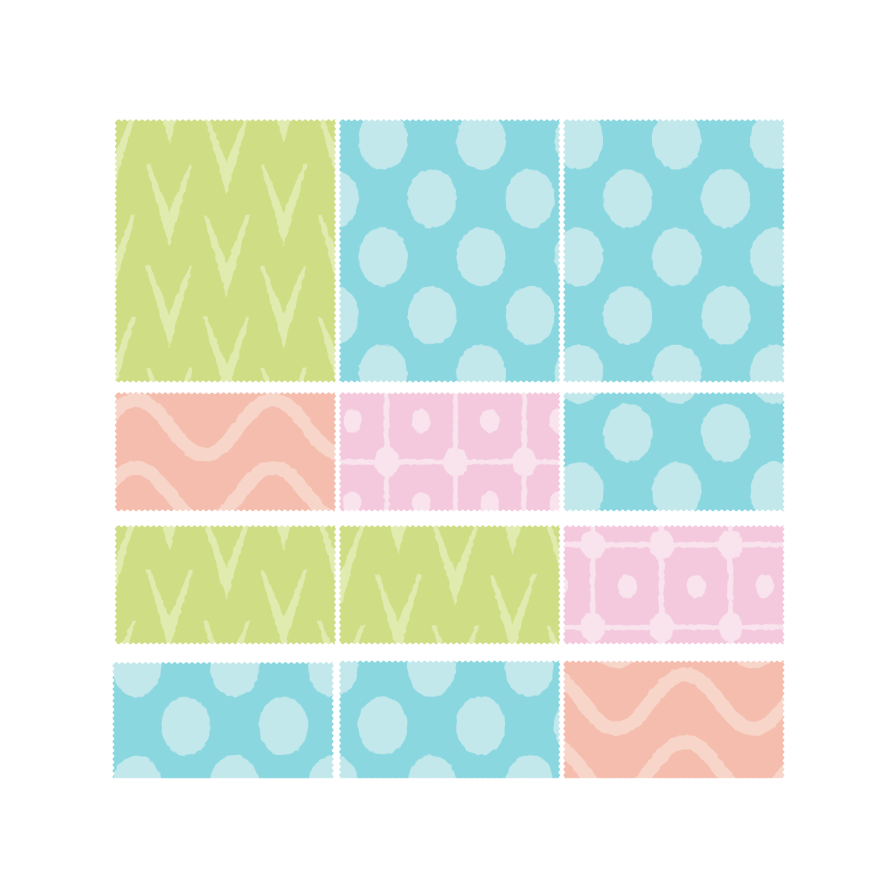
This pattern is drawn by a Shadertoy shader. Its source:

```glsl
// Patchwork of twelve pastel swatches on white, three columns by four rows.
// Each swatch is a scalloped box filled with one of four repeats: leaf chevrons,
// staggered ovals, wavy ribbons or a knotted lattice, with slightly rough edges.

const float UNITS = 768.0;               // design units across the canvas
const float TAU = 6.2831853;
const vec3 PAPER      = vec3(1.0);
const vec3 LEAF       = vec3(0.81, 0.87, 0.52), LEAF_PALE   = vec3(0.88, 0.92, 0.69);
const vec3 AQUA       = vec3(0.54, 0.845, 0.88), AQUA_PALE  = vec3(0.765, 0.91, 0.925);
const vec3 PEACH      = vec3(0.96, 0.74, 0.68), PEACH_PALE  = vec3(0.97, 0.835, 0.79);
const vec3 PINK       = vec3(0.955, 0.79, 0.87), PINK_PALE  = vec3(0.975, 0.89, 0.93);

const float COLUMN_STEP = 192.2, SWATCH_WIDTH = 188.0;
const vec4 ROW_TOP = vec4(103.0, 337.0, 451.0, 567.0);
const float TALL = 224.0, SHORT = 100.5, LAST_EDGE = 667.0;
const float SCALLOP_STEP = 5.0, SCALLOP_DEPTH = 0.7;
const float ROUGHNESS = 1.8, ROUGH_SCALE = 3.2;
const vec2 CHEVRON_STEP = vec2(98.0, 87.3);
const vec2 OVAL_STEP = vec2(84.0, 100.2), OVAL_RADII = vec2(21.0, 25.0);
const vec2 WAVE_STEP = vec2(117.5, 58.0);
const float WAVE_HEIGHT = 23.3, RIBBON = 6.0;
const vec2 GRID_STEP = vec2(59.0, 70.7);
const vec2 KNOT_RADII = vec2(10.5, 12.5), DOT_RADII = vec2(8.0, 10.0);

// Repeat kind (0 chevron, 1 oval, 2 wave, 3 grid) and its anchor in the swatch.
const vec3 SWATCHES[12] = vec3[12](
    vec3(0, 95, 64), vec3(1, 37, 17),  vec3(1, 12.5, 17),
    vec3(2, 135, 6), vec3(3, 40, 59),  vec3(1, 96.5, 84),
    vec3(0, 95, 64), vec3(0, 99, 68),  vec3(3, 24.5, 16),
    vec3(1, 20, 4),  vec3(1, 78.5, 5), vec3(2, 103.5, 11));

float hash(vec2 p) {
    vec3 h = fract(p.xyx * vec3(0.1031, 0.103, 0.0973));
    h += dot(h, h.yzx + 33.33);
    return fract((h.x + h.y) * h.z);
}

float noise(vec2 p) {
    vec2 i = floor(p), f = fract(p);
    f = f * f * (3.0 - 2.0 * f);
    return mix(mix(hash(i), hash(i + vec2(1, 0)), f.x),
               mix(hash(i + vec2(0, 1)), hash(i + 1.0), f.x), f.y);
}

// Offset from the nearest lattice point.
vec2 nearest(vec2 p, vec2 cell) { return p - cell * floor(p / cell + 0.5); }

float oval(vec2 p, vec2 radii) { return (length(p / radii) - 1.0) * min(radii.x, radii.y); }

// One column of V shapes; the tip is at the lattice point.
float chevronColumn(vec2 p) {
    float x = abs(nearest(p, CHEVRON_STEP).x);
    float h = mod(-p.y, CHEVRON_STEP.y);
    float outer = (x - 0.286 * h) * 0.96;
    float inner = (0.41 * (h - 29.0) - x) * 0.92;
    return max(max(outer, inner), h - 70.0);
}

float chevrons(vec2 p) { return min(chevronColumn(p), chevronColumn(p + 0.5 * CHEVRON_STEP)); }

float ovals(vec2 p) {
    return min(oval(nearest(p, OVAL_STEP), OVAL_RADII),
               oval(nearest(p + 0.5 * OVAL_STEP, OVAL_STEP), OVAL_RADII));
}

float waves(vec2 p) {
    float phase = TAU * p.x / WAVE_STEP.x;
    float center = 0.5 * WAVE_HEIGHT * 2.0 * (0.5 - 0.5 * cos(phase)) * 2.0;
    float slope = WAVE_HEIGHT * sin(phase) * TAU / WAVE_STEP.x;
    float dy = nearest(vec2(0.0, p.y - center), WAVE_STEP).y;
    return abs(dy) / sqrt(1.0 + slope * slope) - RIBBON;
}

float knottedGrid(vec2 p) {
    vec2 knot = nearest(p, GRID_STEP);
    float lines = min(abs(knot.x), abs(knot.y)) - 2.2;
    float dots = oval(nearest(p + 0.5 * GRID_STEP, GRID_STEP), DOT_RADII);
    return min(min(lines, dots), oval(knot, KNOT_RADII));
}

void mainImage(out vec4 fragColor, in vec2 fragCoord) {
    float unit = UNITS / min(iResolution.x, iResolution.y);
    vec2 p = (fragCoord - 0.5 * iResolution.xy) * vec2(unit, -unit) + 0.5 * UNITS;
    float soft = 0.6 * unit + 0.2;

    // Find the swatch that owns this point.
    int column = int(clamp(floor((p.x - 96.8) / COLUMN_STEP), 0.0, 2.0));
    int row = int(step(332.0, p.y) + step(444.0, p.y) + step(559.5, p.y));
    int id = row * 3 + column;
    vec2 corner = vec2(99.2 + COLUMN_STEP * float(column), ROW_TOP[row]);
    if (id == 9) corner += vec2(-2.0, 1.2);
    vec2 size = vec2(SWATCH_WIDTH, row == 0 ? TALL : SHORT);

    // Scalloped outline, cut straight along the last row.
    vec2 local = p - corner;
    vec2 edge = abs(local - 0.5 * size) - 0.5 * size;
    float along = edge.x > edge.y ? local.y : local.x;
    float outline = max(edge.x, edge.y) + SCALLOP_DEPTH * cos(TAU * along / SCALLOP_STEP);
    outline = max(outline, p.y - LAST_EDGE);

    // Fill with the repeat, its edges roughened by noise.
    vec3 swatch = SWATCHES[id];
    vec2 q = local - swatch.yz;
    int kind = int(swatch.x);
    float motif;
    vec3 base, pale;
    if (kind == 0)      { motif = chevrons(q);    base = LEAF;  pale = LEAF_PALE; }
    else if (kind == 1) { motif = ovals(q);       base = AQUA;  pale = AQUA_PALE; }
    else if (kind == 2) { motif = waves(q);       base = PEACH; pale = PEACH_PALE; }
    else                { motif = knottedGrid(q); base = PINK;  pale = PINK_PALE; }
    motif += ROUGHNESS * (noise(p / ROUGH_SCALE) - 0.5);

    vec3 color = mix(pale, base, smoothstep(-soft, soft, motif));
    color = mix(color, PAPER, smoothstep(-soft, soft, outline));
    fragColor = vec4(color, 1.0);
}
```
